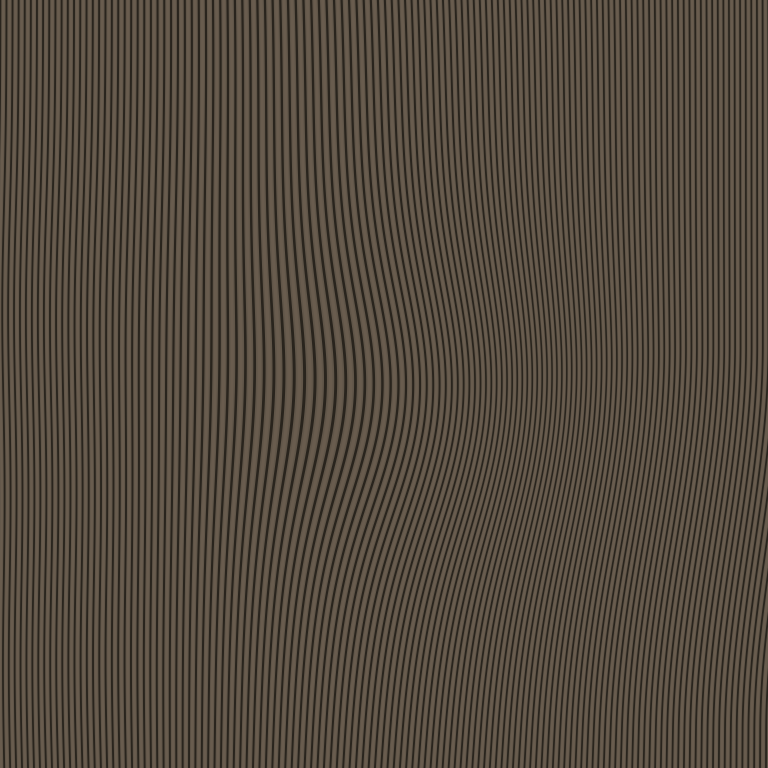
This pattern is drawn by a WebGL 2 fragment shader. Its source:

```glsl
#version 300 es
precision highp float;
// Fine dark upright lines on a taupe ground, swaying around a central swell.
// A smooth phase field counts the lines across; broad hills and troughs bend
// and spread them, and each line takes a steady share of the local spacing.

uniform vec2 u_resolution;
out vec4 fragColor;

const vec3 GROUND = vec3(0.410, 0.362, 0.307);
const vec3 GROUND_EDGE = vec3(0.378, 0.335, 0.284);
const vec3 LINE = vec3(0.160, 0.143, 0.115);
const float LINE_COUNT = 127.5;
const float HALF_WIDTH = 0.00135;   // share of the canvas width
const float HALF_DUTY = 0.152;      // share of the local spacing

// Gaussian hill of height 1
float hill(vec2 p, vec2 center, vec2 radius) {
    vec2 q = (p - center) / radius;
    return exp(-dot(q, q));
}

// Number of lines passed between the left edge and p
float linePhase(vec2 p, float count) {
    float phase = count * p.x;
    phase -= 7.0 * hill(p, vec2(0.575, 0.47), vec2(0.21, 0.21)); // central swell
    phase -= 8.8 * hill(p, vec2(0.57, 0.85), vec2(0.26, 0.75));  // tall loose band
    phase += 0.8 * hill(p, vec2(0.24, 0.48), vec2(0.16, 0.28));  // left lean
    phase += 0.7 * hill(p, vec2(0.05, 0.60), vec2(0.14, 0.18));  // faint left waver
    phase += 0.7 * hill(p, vec2(0.08, 0.13), vec2(0.14, 0.18));
    phase -= 6.0 * smoothstep(0.05, 0.55, p.y)
                 * smoothstep(0.55, 0.95, p.x);                  // lower right slant
    return phase;
}

// Share of a one pixel window that a line covers, lengths in pixels
float lineCoverage(float dist, float halfWidth) {
    float near = max(dist - 0.5, -halfWidth);
    float far = min(dist + 0.5, halfWidth);
    return clamp(far - near, 0.0, 1.0);
}

void main() {
    vec2 uv = gl_FragCoord.xy / u_resolution;
    float phase = linePhase(uv, LINE_COUNT);

    // Distance to the nearest line in periods, then in pixels
    float offset = abs(fract(phase + 0.5) - 0.5);
    float spacing = 1.0 / max(length(vec2(dFdx(phase), dFdy(phase))), 1e-5);
    float halfWidth = mix(HALF_WIDTH * u_resolution.x, HALF_DUTY * spacing, 0.85);
    float mask = lineCoverage(offset * spacing, halfWidth);

    // Ground lightens gently midway between lines
    vec3 ground = mix(GROUND_EDGE, GROUND, smoothstep(0.24, 0.40, offset));
    fragColor = vec4(mix(ground, LINE, mask), 1.0);
}
```
